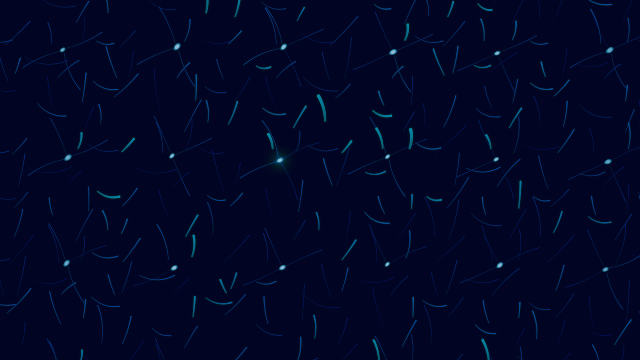
A WebGL 1 fragment shader for this background:

```glsl
precision highp float;
// Short, slightly bent strokes of blue and teal on a midnight ground.
// A fine lattice holds one jittered stroke per cell, its direction repeating
// every four cells; a coarse lattice adds pale nodes with four thin spokes.
uniform vec2 u_resolution;

vec2 hash22(vec2 p) {
  vec3 q = fract(vec3(p.xyx) * vec3(0.1031, 0.1030, 0.0973));
  q += dot(q, q.yzx + 33.33);
  return fract((q.xx + q.yz) * q.zy);
}

vec2 rotateInto(vec2 p, float angle) {
  float c = cos(angle), s = sin(angle);
  return vec2(c * p.x + s * p.y, c * p.y - s * p.x);
}

// Coverage of a parabolic stroke centred on the origin, with a faint skirt
float stroke(vec2 p, float angle, float halfLength, float bend, float width) {
  float pixel = 0.65 / u_resolution.y;
  vec2 q = rotateInto(p, angle);
  float t = clamp(q.x / halfLength, -1.0, 1.0);
  float d = length(vec2(q.x - t * halfLength, q.y + bend * (1.0 - t * t)));
  float w = width * (0.95 + 0.15 * t);
  float line = 1.0 - smoothstep(w - pixel, w + pixel, d);
  float skirt = 0.22 * exp(-max(d - w, 0.0) / 0.0035);
  return max(line, skirt) * (0.85 + 0.15 * t);
}

vec3 inkColor(float glow) {
  vec3 dim = mix(vec3(0.01, 0.06, 0.33), vec3(0.02, 0.27, 0.60), smoothstep(0.0, 0.45, glow));
  return mix(dim, vec3(0.03, 0.52, 0.65), smoothstep(0.4, 0.95, glow));
}

// Direction families: steep, flat or falling, rising, leaning back
float familyAngle(float family, float variation) {
  if (family < 0.5) return 1.38 + 0.25 * (variation - 0.5);
  if (family < 1.5) return 0.15 - 0.75 * variation;
  if (family < 2.5) return 0.95 + 0.4 * (variation - 0.5);
  return 1.80 + 0.3 * (variation - 0.5);
}

vec3 scatteredStrokes(vec2 p, float fade) {
  const float size = 0.07525;
  vec2 base = floor(p / size);
  vec3 color = vec3(0.0);
  for (int j = -1; j <= 1; j++) {
    for (int i = -1; i <= 1; i++) {
      vec2 id = base + vec2(float(i), float(j));
      vec2 slot = mod(id, 4.0);
      vec2 shared = hash22(slot + 17.0);
      vec2 own = hash22(id + 71.0);
      vec2 shift = hash22(id + 139.0) - 0.5;
      float family = mod(slot.x + 2.0 * slot.y, 4.0);
      float present = step(own.x, 0.84);
      float glow = mix(own.y, shared.y, 0.25);
      glow = glow * glow * fade * 1.1;
      vec2 center = (id + 0.2 + 0.6 * shared + 0.3 * shift) * size;
      float angle = familyAngle(family, shared.x) + 0.25 * shift.x;
      float halfLength = mix(0.046, 0.029, smoothstep(0.0, 0.7, glow)) * (1.0 + 0.7 * shift.y);
      bool flatStroke = family > 0.5 && family < 1.5;
      float bend = halfLength * (flatStroke ? 0.25 : 0.3 * (shared.y - 0.5));
      float width = 0.0016 + 0.0026 * glow * glow * glow;
      float mask = stroke(p - center, angle, halfLength, bend, width);
      color = max(color, inkColor(glow) * mask * present);
    }
  }
  return color;
}

vec3 nodes(vec2 p, float fade) {
  const float size = 0.301;
  vec2 id = floor(p / size + 0.5);
  vec2 h = hash22(id + 29.0);
  vec2 q = p - id * size - 0.02 * (h - 0.5);
  vec3 color = vec3(0.0);

  // Spokes, a quarter turn apart
  for (int k = 0; k < 4; k++) {
    float angle = 0.42 + 1.57 * float(k);
    vec2 r = hash22(id * 4.0 + float(k) * 13.0 + 5.0);
    vec2 center = vec2(cos(angle), sin(angle)) * 0.066;
    float mask = stroke(q - center, angle, 0.054, 0.014 * (r.y - 0.4), 0.0014);
    color = max(color, inkColor(0.25 * r.y * fade + 0.10) * mask * step(r.x, 0.75));
  }

  // Pale droplet with a teal rim; the node at the origin shines most
  float star = 1.0 - step(0.5, length(id));
  float radius = 0.008 + 0.004 * h.x + 0.002 * star;
  vec2 drop = rotateInto(q, 0.6 + 0.5 * (h.y - 0.5));
  float d = length(drop * vec2(1.0, 1.6 - 12.0 * drop.x));
  float soft = 0.8 / u_resolution.y;
  float rim = 1.0 - smoothstep(radius - soft, radius + soft, d);
  float core = 1.0 - smoothstep(radius * 0.65 - soft, radius * 0.65 + soft, d);
  float halo = exp(-length(q) / (0.008 + 0.009 * star)) * (0.2 + 0.6 * star);
  color += vec3(0.03, 0.38, 0.56) * halo * fade;
  color = mix(color, vec3(0.06, 0.42, 0.58), rim);
  return mix(color, vec3(0.55, 0.72, 0.82), core * fade);
}

void main() {
  vec2 p = gl_FragCoord.xy / u_resolution.y;
  float aspect = u_resolution.x / u_resolution.y;
  float fade = 1.0 - 0.35 * smoothstep(0.4, 0.9, abs(p.x - 0.5 * aspect));
  vec2 q = p - vec2(0.783, 0.56);
  vec3 ground = vec3(0.007, 0.015, 0.138);
  vec3 color = max(ground, max(scatteredStrokes(q, fade), nodes(q, fade)));
  gl_FragColor = vec4(color, 1.0);
}
```
